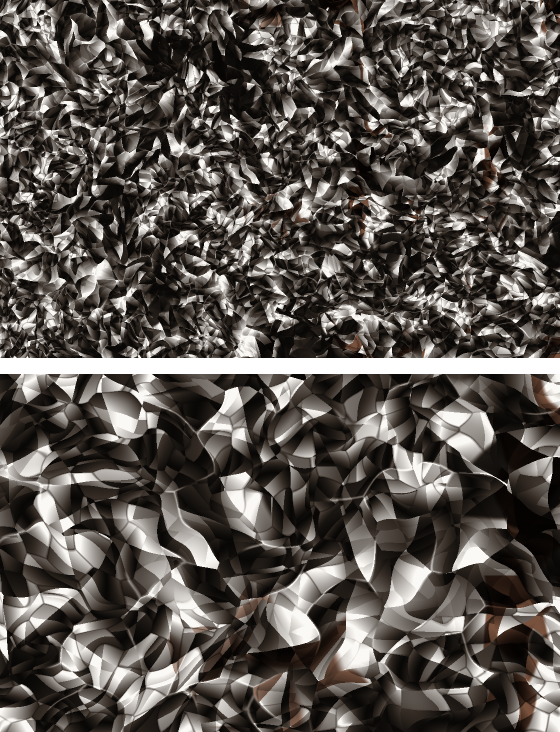
Top, the full canvas; bottom, a detail of the centre.
A WebGL 1 fragment shader for this texture:

```glsl
precision highp float;
// Crumpled metal foil: sharp, creased facets with hard reflections and warm dark hollows.

uniform vec2 u_resolution;

// Facet densities, in cells per canvas height
const float COARSE = 8.5;
const float MEDIUM = 18.0;
const float FINE = 40.0;

// Shape and light
const float WARP = 0.026;
const float CELL_JITTER = 0.95;
const vec2 STRETCH = vec2(0.74, 1.35);
const float BEND = 0.85;
const float FOLD_STEP = 0.45;
const float TONE_GAMMA = 1.48;
const float EXPOSURE = 1.12;
const float HOLLOW_DEPTH = 0.88;
const float GLINT = 0.35;

// Colours
const vec3 SHADOW = vec3(0.036, 0.028, 0.020);
const vec3 SILVER = vec3(0.985, 0.975, 0.960);
const vec3 WARM_LOSS = vec3(0.0, 0.032, 0.054);
const vec3 COPPER = vec3(0.48, 0.33, 0.25);

float hash(vec2 p) {
  return fract(sin(dot(p, vec2(127.1, 311.7))) * 43758.5453);
}

vec2 hash2(vec2 p) {
  return vec2(hash(p), hash(p + vec2(37.2, 17.9)));
}

float noise(vec2 p) {
  vec2 i = floor(p);
  vec2 f = fract(p);
  f = f * f * (3.0 - 2.0 * f);
  float low = mix(hash(i), hash(i + vec2(1.0, 0.0)), f.x);
  float high = mix(hash(i + vec2(0.0, 1.0)), hash(i + 1.0), f.x);
  return mix(low, high, f.y);
}

// Stretched cells, each bent and folded once: x = reflection phase, y = distance to the border
vec2 facets(vec2 p, float seed) {
  vec2 cell = floor(p);
  float nearest = 9.0;
  float second = 9.0;
  float phase = 0.0;
  for (int j = -1; j <= 1; j++) {
    for (int i = -1; i <= 1; i++) {
      vec2 id = cell + vec2(float(i), float(j));
      vec2 key = id + seed;
      vec2 d = p - id - 0.5 - CELL_JITTER * (hash2(key) - 0.5);
      float angle = 6.2832 * hash(key + 5.3);
      vec2 axis = vec2(cos(angle), sin(angle));
      vec2 local = vec2(dot(d, axis), dot(d, vec2(-axis.y, axis.x)));
      float reach = length(local * STRETCH);
      if (reach < nearest) {
        second = nearest;
        nearest = reach;
        float tilt = hash(key + 9.7);
        float side = step(0.0, local.y + 0.5 * local.x * (tilt - 0.5));
        phase = tilt + BEND * dot(local, vec2(0.6, 0.9 - 1.5 * side)) + FOLD_STEP * side;
      } else {
        second = min(second, reach);
      }
    }
  }
  return vec2(phase, second - nearest);
}

vec3 foil(vec2 uv) {
  // Irregular sheet, tighter towards the lower left
  vec2 p = uv + WARP * (vec2(noise(uv * 9.0), noise(uv * 9.0 + 41.0)) - 0.5);
  p += 0.5 * WARP * (vec2(noise(uv * 31.0 + 7.0), noise(uv * 31.0 + 63.0)) - 0.5);
  p -= 0.06 * vec2(p.x * p.x, p.y * p.y);

  // Facets at three sizes; small creases come in patches
  vec2 coarse = facets(p * COARSE, 3.0);
  vec2 medium = facets(p * MEDIUM, 71.0);
  vec2 fine = facets(p * FINE, 139.0);
  float crumple = smoothstep(0.25, 0.6, noise(uv * 10.0 + 20.0));
  float phase = medium.x + 0.4 * coarse.x + mix(0.16, 0.62, crumple) * fine.x;

  // Folded reflection, small crevices and short bright glints
  float tone = EXPOSURE * pow(abs(2.0 * fract(0.5 * phase) - 1.0), TONE_GAMMA);
  tone *= mix(1.0, mix(0.55, 1.0, smoothstep(0.0, 0.09, fine.y)), crumple);
  float ridge = 1.0 - smoothstep(0.0, 0.06, medium.y);
  tone += GLINT * ridge * smoothstep(0.5, 0.75, noise(uv * 38.0));

  // Deep hollows, broken up by the facets
  float depth = noise(uv * vec2(9.0, 7.0) + 12.0) + 0.30 * (fract(medium.x) - 0.5);
  tone *= 1.0 - HOLLOW_DEPTH * smoothstep(0.80, 0.84, depth);
  tone = clamp(tone, 0.0, 1.0);

  // Warm silver, with copper reflections in upright streaks
  vec3 color = mix(SHADOW, SILVER, tone);
  color -= WARM_LOSS * (1.0 - tone) * smoothstep(0.0, 0.2, tone);
  float streak = noise(uv * vec2(13.0, 5.0) + 85.0) + 0.35 * (fract(medium.x) - 0.5);
  float copper = smoothstep(0.84, 0.88, streak) * smoothstep(0.4, 0.9, uv.x);
  return mix(color, color * COPPER, copper);
}

void main() {
  // Four samples smooth the facet edges
  vec3 sum = vec3(0.0);
  for (int k = 0; k < 4; k++) {
    vec2 shift = vec2(mod(float(k), 2.0), floor(float(k) * 0.5)) * 0.5 - 0.25;
    sum += foil((gl_FragCoord.xy + shift) / u_resolution.y);
  }
  gl_FragColor = vec4(sum * 0.25, 1.0);
}
```
